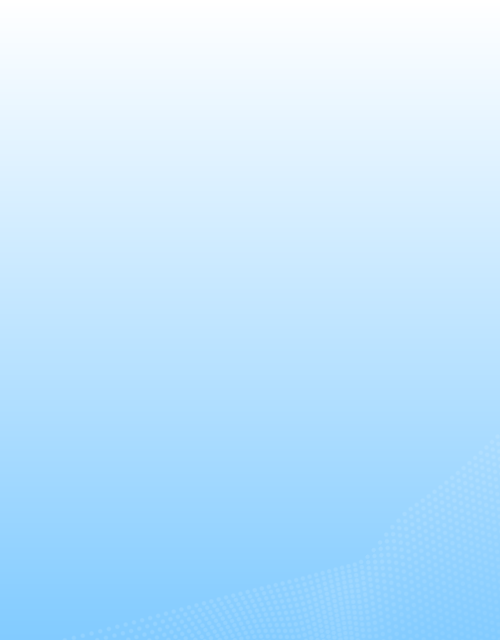
Reproduce this background procedurally as a Shadertoy shader.

```glsl
// A pale sky gradient, white above and light blue below, with a faint dotted
// hillside rising to the lower right. The dots sit on a warped grid hung from
// a ridge curve; the local Jacobian of the warp keeps each one round.

// Height of the hillside's upper edge, both axes running from 0 to 1
float ridgeHeight(float x) {
    float rise = max(x - 0.8, 0.0);
    return 0.2 * (x - 0.1) + 0.06 * smoothstep(0.71, 0.82, x)
         + rise * (0.3 + 0.7 * rise);
}

float bump(float x, float center, float width) {
    float d = (x - center) / width;
    return exp(-d * d);
}

// Grid coordinates: x counts slanted columns, y counts rows below the ridge
vec2 meshCoord(vec2 uv) {
    float depth = ridgeHeight(uv.x) - uv.y;
    float slant = mix(0.9, 0.12, smoothstep(0.3, 0.78, uv.x));
    float x = uv.x - slant * depth;
    float rowDensity = 78.0 + 50.0 * bump(uv.x, 0.47, 0.13)
                            + 45.0 * bump(uv.x, 0.69, 0.06);
    return vec2(x * (50.0 + 20.0 * x), depth * rowDensity);
}

// Coverage of the round dot in the current grid cell
float dotMesh(vec2 uv, float aspect) {
    vec2 mesh = meshCoord(uv);
    float e = 0.0005;
    mat2 jacobian = mat2((meshCoord(uv + vec2(e, 0.0)) - mesh) / e,
                         (meshCoord(uv + vec2(0.0, e)) - mesh) / e);
    vec2 offset = inverse(jacobian) * (fract(mesh) - 0.5);
    offset.x *= aspect;
    float pixel = 1.0 / iResolution.y;
    float disc = 1.0 - smoothstep(-pixel, pixel, length(offset) - 0.0033);
    return disc * step(0.0, mesh.y);
}

void mainImage(out vec4 fragColor, in vec2 fragCoord) {
    vec2 uv = fragCoord / iResolution.xy;
    float aspect = iResolution.x / iResolution.y;

    // Sky
    vec3 color = mix(vec3(0.508, 0.796, 1.0), vec3(1.0), uv.y);

    // Soft haze in the fold of the hillside
    float depth = ridgeHeight(uv.x) - uv.y;
    float haze = bump(uv.x, 0.69, 0.1) * smoothstep(0.0, 0.04, depth);
    color = mix(color, vec3(1.0), 0.05 * haze);

    // Dots, fading with distance below the ridge
    float strength = mix(0.14, 0.07, smoothstep(0.0, 0.28, depth));
    color = mix(color, vec3(0.94, 0.98, 1.0), strength * dotMesh(uv, aspect));

    fragColor = vec4(color, 1.0);
}
```
